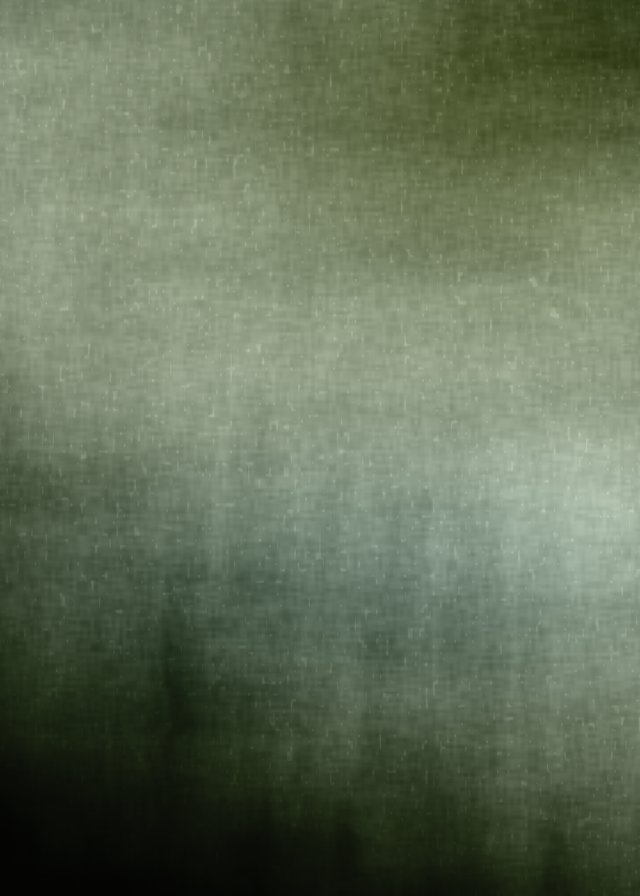
A WebGL 1 fragment shader for this background:

```glsl
precision highp float;
uniform vec2 u_resolution;

#define DARKEST 0.02
#define LIGHTEST 0.59
#define BRUSH_STRENGTH 0.11
#define EDGE_RAGGEDNESS 0.09
#define WEAVE_STRENGTH 0.05
#define THREADS 180.0
#define FLECK_STRENGTH 0.07

float hash(vec2 p) {
  vec3 q = fract(p.xyx * vec3(0.1031, 0.103, 0.0973));
  q += dot(q, q.yzx + 33.33);
  return fract((q.x + q.y) * q.z);
}

float noise(vec2 p) {
  vec2 cell = floor(p), f = fract(p);
  f = f * f * (3.0 - 2.0 * f);
  return mix(mix(hash(cell), hash(cell + vec2(1.0, 0.0)), f.x),
             mix(hash(cell + vec2(0.0, 1.0)), hash(cell + 1.0), f.x), f.y);
}

// Layered noise centred on zero
float fbm(vec2 p) {
  float sum = 0.0, amplitude = 0.5;
  for (int i = 0; i < 5; i++) {
    sum += amplitude * (noise(p) - 0.5);
    p = p * 2.03 + 17.3;
    amplitude *= 0.52;
  }
  return sum;
}

// Soft elliptical patch of paint
float patchAt(vec2 p, vec2 center, vec2 radius) {
  vec2 d = (p - center) / radius;
  return exp(-dot(d, d));
}

// Stroke with one crisp side at center.x, fading towards fade.x
float stroke(vec2 p, vec2 center, vec2 fade) {
  vec2 d = (p - center) / fade;
  return smoothstep(-0.08, 0.12, d.x) * exp(-max(d.x, 0.0) * 1.5 - d.y * d.y);
}

float paintTone(vec2 p) {
  // Diagonal fall into the dark lower left
  float rise = smoothstep(0.05, 0.7, p.y + 0.3 * p.x);
  float tone = mix(DARKEST, LIGHTEST, rise);

  // Broad light
  tone += 0.09 * patchAt(p, vec2(0.95, 0.45), vec2(0.28, 0.10));
  tone += 0.04 * patchAt(p, vec2(0.55, 0.61), vec2(0.40, 0.08));
  tone += 0.03 * patchAt(p, vec2(0.95, 0.75), vec2(0.12, 0.06));

  // Broad shade
  tone -= 0.36 * patchAt(p, vec2(1.05, 1.02), vec2(0.40, 0.22));
  tone -= 0.14 * patchAt(p, vec2(0.64, 0.87), vec2(0.27, 0.16));
  tone -= 0.11 * patchAt(p, vec2(0.0, 1.03), vec2(0.25, 0.08));
  tone -= 0.06 * patchAt(p, vec2(0.08, 0.45), vec2(0.20, 0.07));
  tone -= 0.05 * patchAt(p, vec2(0.30, 0.28), vec2(0.16, 0.08));
  tone -= 0.04 * patchAt(p, vec2(0.14, 0.69), vec2(0.07, 0.18));

  // Crisp-sided strokes
  tone += 0.07 * stroke(p, vec2(0.67, 0.37), vec2(0.07, 0.06));
  tone -= 0.06 * stroke(p, vec2(0.43, 0.95), vec2(0.20, 0.06));
  tone -= 0.05 * stroke(p, vec2(0.23, 0.87), vec2(0.25, 0.035));
  tone -= 0.06 * stroke(p, vec2(0.26, 0.22), vec2(0.10, 0.09));
  tone -= 0.06 * stroke(p, vec2(0.57, 0.07), vec2(-0.25, 0.05));
  return tone;
}

void main() {
  vec2 p = gl_FragCoord.xy / u_resolution;
  vec2 cloth = gl_FragCoord.xy / u_resolution.x;

  // Dry brush marks in both directions
  float across = fbm(cloth * vec2(3.0, 16.0));
  float down = fbm(cloth * vec2(15.0, 3.0) + 41.0);
  float cloud = fbm(cloth * 4.0 + 9.0);
  vec2 ragged = p + EDGE_RAGGEDNESS * vec2(0.5 * across, 0.6 * down + 0.5 * cloud);
  float tone = paintTone(ragged);
  float brush = 0.9 * across + 0.8 * down + 0.6 * cloud;
  tone += BRUSH_STRENGTH * brush * smoothstep(-0.05, 0.3, tone);

  // Canvas weave and worn raised threads
  float warp = noise(cloth * vec2(THREADS, THREADS * 0.3));
  float weft = noise(cloth * vec2(THREADS * 0.3, THREADS) + 70.0);
  float weave = warp + weft - 1.0;
  float fleck = smoothstep(0.78, 1.0, noise(cloth * vec2(THREADS, THREADS * 0.6) + 130.0));
  float grain = WEAVE_STRENGTH * weave + FLECK_STRENGTH * (fleck - 0.04);
  tone += grain * smoothstep(-0.02, 0.35, tone);

  // Grey-green tint, olive above and cooler below
  float olive = patchAt(p, vec2(0.80, 0.90), vec2(0.42, 0.20));
  float cool = patchAt(p, vec2(0.65, 0.36), vec2(0.60, 0.16));
  vec3 tint = vec3(-0.035, 0.01, -0.085);
  tint += olive * vec3(0.01, 0.01, -0.055);
  tint += cool * vec3(-0.03, 0.0, 0.035);
  vec3 color = vec3(tone) + tint * smoothstep(-0.02, 0.2, tone);
  gl_FragColor = vec4(clamp(color, 0.0, 1.0), 1.0);
}
```
